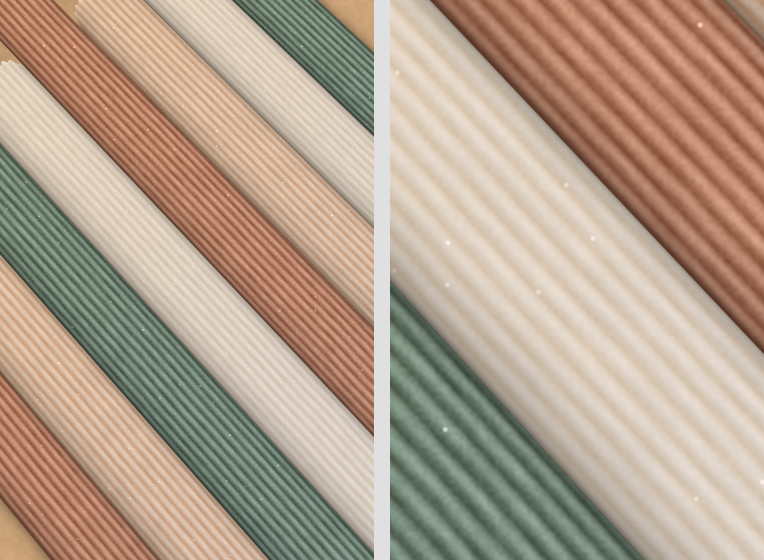
Left: the whole. Right: its middle third, enlarged.
Write a WebGL 1 fragment shader that draws this pattern.

```glsl
precision highp float;
// Ribbed wax pillars lying side by side on a tan table, fanning out diagonally.
// A quadratic in the pillar number places every edge; solving it gives each pixel
// a pillar index and a position across it, which drive the ribs and shading.
uniform vec2 u_resolution;

const float PILLARS = 8.0;
const float RIBS = 11.0;
const float ROUNDNESS = 0.4;    // how much ribs crowd toward the sides
const float CHALK = 0.16;       // strength of worn streaks
const float TAU = 6.2831853;
// Edge heights: offset, step and growth of step, at left and right of canvas
const vec3 EDGES_LEFT = vec3(-0.791, 0.1844, 0.0101);
const vec3 EDGES_RIGHT = vec3(0.141, 0.2119, 0.0112);

const vec3 TABLE = vec3(0.81, 0.65, 0.48);
const vec3 GREEN = vec3(0.51, 0.59, 0.525);
const vec3 GREEN_GROOVE = vec3(0.30, 0.36, 0.30);
const vec3 CREAM = vec3(0.87, 0.825, 0.775);
const vec3 CREAM_GROOVE = vec3(0.82, 0.75, 0.66);
const vec3 PEACH = vec3(0.855, 0.755, 0.67);
const vec3 PEACH_GROOVE = vec3(0.78, 0.61, 0.475);
const vec3 CLAY = vec3(0.775, 0.57, 0.465);
const vec3 CLAY_GROOVE = vec3(0.58, 0.36, 0.265);

float hash(vec2 p) {
  return fract(sin(dot(p, vec2(127.1, 311.7))) * 43758.5453);
}

float noise(vec2 p) {
  vec2 i = floor(p), f = fract(p);
  f = f * f * (3.0 - 2.0 * f);
  return mix(mix(hash(i), hash(i + vec2(1.0, 0.0)), f.x),
             mix(hash(i + vec2(0.0, 1.0)), hash(i + 1.0), f.x), f.y);
}

// Sparse pale flecks, one possible per cell
float flecks(vec2 p) {
  vec2 cell = floor(p * 22.0);
  vec2 center = 0.2 + 0.6 * vec2(hash(cell + 3.1), hash(cell + 7.7));
  float d = length(fract(p * 22.0) - center);
  return step(0.9, hash(cell)) * (1.0 - smoothstep(0.02, 0.07, d));
}

// Ridge and groove colours repeat: green, cream, peach, clay, cream, ...
void waxColors(float i, out vec3 ridge, out vec3 groove) {
  ridge = CREAM;
  groove = CREAM_GROOVE;
  if (i == 0.0 || i == 5.0) {
    ridge = GREEN;
    groove = GREEN_GROOVE;
  } else if (i == 2.0 || i == 6.0) {
    ridge = PEACH;
    groove = PEACH_GROOVE;
  } else if (i == 3.0 || i == 7.0) {
    ridge = CLAY;
    groove = CLAY_GROOVE;
  }
}

vec3 pillar(float i, float t, vec2 p, float px) {
  float along = p.x + p.y;
  vec3 table = TABLE * (0.97 + 0.06 * noise(p * 90.0));
  if (i < 0.0 || i >= PILLARS) {
    float gap = max(-t, t - PILLARS);
    return table * (1.0 - 0.3 * exp(-max(gap, 0.0) * 12.0));
  }
  vec3 ridge, groove;
  waxColors(i, ridge, groove);
  float across = clamp(t - i, 0.0, 1.0);
  float side = 2.0 * across - 1.0;

  // Ribs: broad ridges, narrow grooves, lit from the upper right
  float turn = asin(side) / (0.5 * TAU) + 0.5;
  float phase = mix(across, turn, ROUNDNESS) * RIBS + hash(vec2(i, 4.0));
  phase += 0.08 * (noise(vec2(along * 5.0, i * 9.0)) - 0.5);
  float rib = pow(0.5 - 0.5 * cos(TAU * phase), 0.65);
  float contrast = dot(ridge - groove, vec3(0.333));
  vec3 col = mix(groove, ridge, rib);
  col += contrast * 0.22 * sin(TAU * phase);

  // Worn streaks along the ribs, fine grain and flecks
  float streak = noise(vec2(along * 22.0, phase * 3.0 + i * 31.0)) - 0.5;
  float grain = noise(p * 280.0) - 0.5;
  col += contrast * (CHALK * 2.0 * streak + CHALK * 1.6 * grain);
  col += contrast * 1.2 * flecks(p);

  // Round body, with cooler light farther along the pillar
  col *= 1.03 - 0.14 * smoothstep(0.6, 1.0, across)
       - 0.09 * (1.0 - smoothstep(0.0, 0.18, across));
  col *= mix(vec3(1.01, 1.0, 0.98), vec3(0.98, 0.99, 1.02),
             smoothstep(0.2, 2.3, along));

  // Dark contact lines where neighbours touch
  float contact = 0.85 * exp(-(1.0 - across) * 30.0) + 0.55 * exp(-across * 45.0);
  col = mix(col, groove * 0.48, min(contact, 1.0));

  // Two pillars show a rounded, scalloped end
  float start = -9.0;
  if (i == 2.0) start = 0.21;
  if (i == 4.0) start = 0.165;
  start += 0.075 * pow(abs(side), 6.0) + 0.012 * (1.0 - rib);
  float body = smoothstep(-px, px, along - start);
  col += 0.05 * (1.0 - smoothstep(0.0, 0.02, along - start));
  return mix(table * 0.92, col, body);
}

void main() {
  float px = 1.0 / u_resolution.x;
  vec2 p = vec2(gl_FragCoord.x, u_resolution.y - gl_FragCoord.y) * px;

  // Solve the edge quadratic for the pillar coordinate
  vec3 e = mix(EDGES_LEFT, EDGES_RIGHT, p.x);
  float root = sqrt(max(e.y * e.y - 4.0 * e.z * (e.x - p.y), 0.0001));
  float t = (root - e.y) / (2.0 * e.z);

  // Blend the two pillars meeting at the nearest edge
  float edge = floor(t + 0.5);
  float blur = px / root;
  float w = smoothstep(-blur, blur, t - edge);
  vec3 col = mix(pillar(edge - 1.0, t, p, px), pillar(edge, t, p, px), w);
  gl_FragColor = vec4(clamp(col, 0.0, 1.0), 1.0);
}
```
